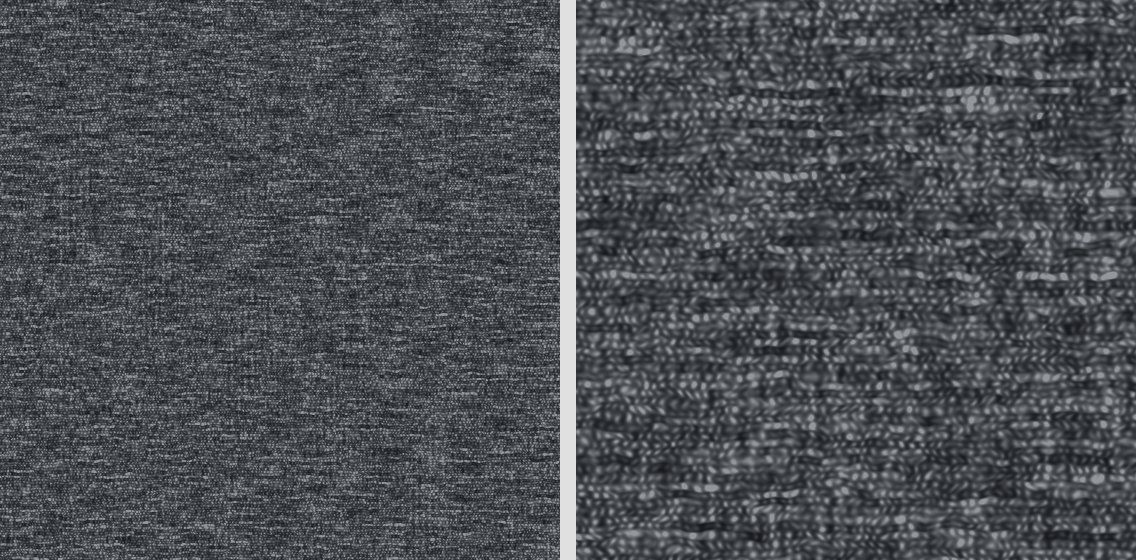
Left, the full canvas; right, a detail of the centre.
Reproduce this texture procedurally as a three.js fragment shader.

```glsl
// Slate grey melange cloth: fine horizontal weft yarns with uneven dye,
// crossed by thin warp threads in an irregular plain weave. Stretched gradient
// noise gives the streaks, sine waves the interlacing, an exponential the contrast.
varying vec2 vUv;

const float PI = 3.14159;
const float WEFT_ROWS = 200.0;
const float WARP_COLUMNS = 350.0;
const float MEDIAN_TONE = 0.288;

const vec3 SHADOW = vec3(0.090, 0.097, 0.108);
const vec3 SLATE = vec3(0.275, 0.288, 0.304);
const vec3 PALE = vec3(0.530, 0.545, 0.560);

// Random unit gradient for a lattice point
vec2 gradientAt(vec2 cell) {
  float angle = 2.0 * PI * fract(sin(dot(cell, vec2(127.1, 311.7))) * 43758.5);
  return vec2(cos(angle), sin(angle));
}

// Gradient noise, about -0.7 to 0.7
float gradientNoise(vec2 p) {
  vec2 cell = floor(p);
  vec2 f = p - cell;
  vec2 blend = f * f * f * (f * (f * 6.0 - 15.0) + 10.0);
  vec2 right = vec2(1.0, 0.0);
  vec2 up = vec2(0.0, 1.0);
  float low = mix(dot(gradientAt(cell), f),
                  dot(gradientAt(cell + right), f - right), blend.x);
  float high = mix(dot(gradientAt(cell + up), f - up),
                   dot(gradientAt(cell + 1.0), f - 1.0), blend.x);
  return mix(low, high, blend.y);
}

// Uneven dye along one weft yarn: long streaks, short slubs, fibre grain
float yarnDye(float x, float row) {
  float streak = gradientNoise(vec2(x * 15.0, row * 0.83 + 0.37));
  float slub = gradientNoise(vec2(x * 50.0 + 61.0, row * 0.87 + 9.2));
  float grain = gradientNoise(vec2(x * 170.0 + 17.0, row * 0.77 + 31.4));
  return 0.66 * streak + 0.56 * slub + 0.85 * grain;
}

// Dye of the nearest yarns, joined at their shared edge
float weftTone(float x, float y) {
  float row = floor(y - 0.5);
  float edge = smoothstep(0.3, 0.7, y - 0.5 - row);
  return mix(yarnDye(x, row), yarnDye(x, row + 1.0), edge);
}

// Over and under beads of a plain weave, with dark gaps between rows
float weaveRelief(vec2 thread, float beadDepth, float gapDepth) {
  float beads = sin(PI * thread.x) * sin(PI * thread.y);
  float gaps = -cos(2.0 * PI * thread.y);
  return beadDepth * beads + gapDepth * gaps;
}

// Shadow to slate to pale yarn colour
vec3 clothColor(float tone) {
  float body = clamp((tone - SHADOW.g) / (SLATE.g - SHADOW.g), 0.0, 1.0);
  float lift = clamp((tone - SLATE.g) / (PALE.g - SLATE.g), 0.0, 1.2);
  return mix(SHADOW, SLATE, body) + (PALE - SLATE) * lift;
}

void main() {
  // Threads that waver, in broad bends and in small kinks
  vec2 bend = vec2(gradientNoise(vUv * vec2(24.0, 60.0) + 5.3),
                   gradientNoise(vUv * vec2(18.0, 30.0) + 47.1));
  vec2 kink = vec2(gradientNoise(vUv * vec2(70.0, 150.0) + 13.7),
                   gradientNoise(vUv * vec2(80.0, 70.0) + 71.9));
  vec2 thread = vUv * vec2(WARP_COLUMNS, WEFT_ROWS)
              + bend * vec2(1.1, 0.7) + kink * vec2(1.3, 0.6);

  // Dye, faint patches, short warp lines and loose fibres
  float dye = weftTone(vUv.x, thread.y);
  float patches = 0.22 * gradientNoise(vUv * vec2(10.0, 50.0) + 83.6);
  float warp = 0.28 * gradientNoise(vUv * vec2(200.0, 40.0) + 29.8);
  float fibres = 0.40 * gradientNoise(vUv * vec2(230.0, 210.0) + 3.4);

  // Weave that shows clearly in some places and fades in others
  float clarity = gradientNoise(vUv * vec2(30.0, 70.0) + 55.2);
  float relief = weaveRelief(thread, 0.30 + 0.35 * clarity, 0.17);

  float tone = MEDIAN_TONE * exp(dye + patches + warp + fibres + relief);
  gl_FragColor = vec4(clothColor(tone), 1.0);
}
```
